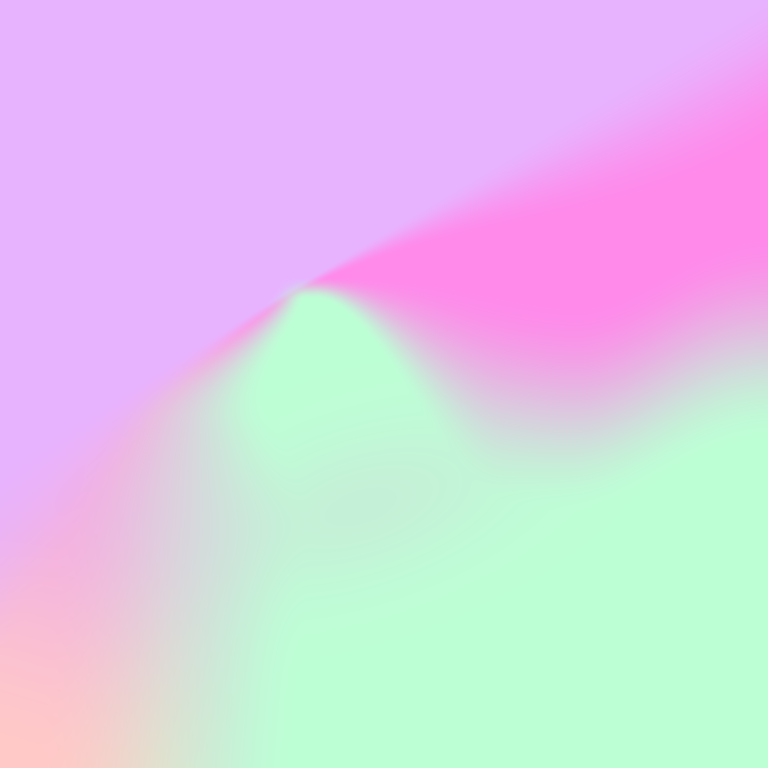
Write a WebGL 2 fragment shader that draws this background.

```glsl
#version 300 es
precision highp float;
// Soft pastel mesh gradient: lilac above, a pink band that narrows to a pinch
// and widens again into rose and peach, and mint below. Each zone is a
// smoothstep whose edge and softness vary smoothly across the canvas.
uniform vec2 u_resolution;
out vec4 fragColor;

// Share of the warm band: 0 in the lilac zone, 1 below its diagonal edge.
float warmShare(vec2 p) {
    float leftward = max(0.39 - p.x, 0.0);
    float softness = 0.01 + 0.2 * smoothstep(0.36, 1.0, p.x) + 1.9 * leftward * leftward;
    float edge = 0.395 + 0.6 * p.x + 0.1 * softness;
    return smoothstep(0.0, softness, edge - p.y);
}

// Share of mint: bounded by a curved left flank and a wavy upper edge.
float mintShare(vec2 p) {
    float flank = 0.218 + 0.07 * p.y + 0.12 * smoothstep(0.45, 0.64, p.y);
    float flankSoftness = mix(0.17, 0.02, smoothstep(0.3, 0.64, p.y));
    float left = smoothstep(-flankSoftness, flankSoftness, p.x - flank);

    float dip = (p.x - 0.75) / 0.13;
    float crest = 0.64 - 0.03 * exp(-dip * dip) + 0.06 * smoothstep(0.75, 1.0, p.x);
    float crestSoftness = 0.03 + 0.25 * smoothstep(0.41, 0.66, p.x);
    float top = smoothstep(0.0, crestSoftness, crest - p.y);

    // A faint tilted haze dulls the middle of the mint.
    vec2 haze = p - vec2(0.47, 0.34);
    haze.y -= 0.25 * haze.x;
    haze /= vec2(0.21, 0.1);
    return left * top * (1.0 - 0.13 * exp(-dot(haze, haze)));
}

void main() {
    vec2 p = gl_FragCoord.xy / u_resolution;
    vec3 lilac = vec3(0.906, 0.702, 1.0);
    vec3 pink = vec3(1.0, 0.54, 0.918);
    vec3 rose = vec3(0.95, 0.69, 0.89);
    vec3 peach = vec3(1.0, 0.79, 0.78);
    vec3 mint = vec3(0.74, 1.0, 0.835);

    // The band runs from peach at the lower left through rose to pink.
    vec3 warm = mix(peach, rose, smoothstep(0.0, 0.4, p.y + 0.3 * p.x));
    warm = mix(warm, pink, smoothstep(0.2, 0.42, p.x));

    vec3 color = mix(lilac, warm, warmShare(p));
    color = mix(color, mint, mintShare(p));
    fragColor = vec4(color, 1.0);
}
```
